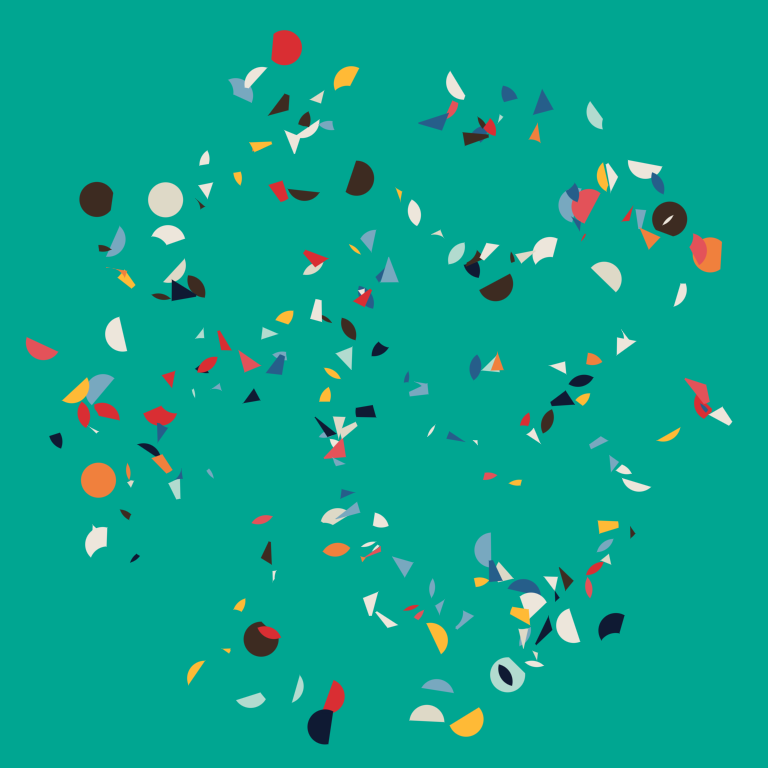
Reproduce this pattern procedurally as a WebGL 1 fragment shader.

```glsl
precision highp float;
// Paper confetti: discs cut into segments, lenses and shards, scattered on teal.
// Each piece is a distance function with hashed place, turn, cuts and colour;
// large pieces keep to the outside, small ones gather in loose clusters.

uniform vec2 u_resolution;

#define DISC_RADIUS 0.0228
#define DISCS 8.0
#define SEGMENTS 50.0
#define LENSES 70.0
#define PIECES 218
#define CLUSTER_SIZE 3.0
#define CLUSTER_SPREAD 0.075
#define SPREAD 0.46
#define BITE_SHARE 0.25
#define SEED 17.0
#define GOLDEN_ANGLE 2.39996
#define TAU 6.28319

// Four random values in 0..1 from one number
vec4 hash4(float n) {
  vec4 p = fract(vec4(n) * vec4(0.1031, 0.1030, 0.0973, 0.1099));
  p += dot(p, p.wzxy + 33.33);
  return fract((p.xxyz + p.yzzw) * p.zywx);
}

vec2 direction(float angle) {
  return vec2(cos(angle), sin(angle));
}

// Paper colour, weighted by how often it occurs
vec3 paperColour(float h) {
  if (h < 0.20) return vec3(0.93, 0.90, 0.86); // cream
  if (h < 0.28) return vec3(0.87, 0.85, 0.78); // beige
  if (h < 0.35) return vec3(0.70, 0.86, 0.81); // mint
  if (h < 0.45) return vec3(0.47, 0.66, 0.75); // steel blue
  if (h < 0.55) return vec3(0.24, 0.17, 0.13); // brown
  if (h < 0.62) return vec3(0.06, 0.10, 0.20); // navy
  if (h < 0.71) return vec3(0.15, 0.37, 0.54); // blue
  if (h < 0.81) return vec3(1.00, 0.73, 0.21); // yellow
  if (h < 0.86) return vec3(0.94, 0.50, 0.24); // orange
  if (h < 0.94) return vec3(0.85, 0.18, 0.20); // red
  return vec3(0.89, 0.32, 0.35);               // coral
}

// Centre of a piece relative to the middle of the canvas
vec2 pieceCentre(float i) {
  float small = DISCS + SEGMENTS;
  if (i < small) {
    float h = hash4(i + SEED).x;
    float inner = i < DISCS ? 0.76 : 0.30;
    return direction(i * GOLDEN_ANGLE + h) * SPREAD * mix(inner, 1.0, sqrt(h));
  }
  // Stride through the small pieces so each cluster mixes lenses and shards
  float clusters = floor((float(PIECES) - small) / CLUSTER_SIZE);
  float k = mod(i - small, clusters);
  float reach = sqrt(hash4(k + SEED * 31.0).y);
  vec2 jitter = hash4(i + SEED).xy - 0.5;
  return direction(k * GOLDEN_ANGLE) * SPREAD * 0.88 * reach
       + jitter * CLUSTER_SPREAD;
}

// Signed distance to piece i, in disc radii
float pieceDistance(vec2 p, float i) {
  vec4 h = hash4(i + SEED * 7.0);
  float d = length(p) - 1.0;

  if (i < DISCS) {
    // Whole disc, or one with a shallow cut
    return h.x < 0.5 ? d : max(d, p.y - mix(0.6, 0.9, h.y));
  }
  if (i < DISCS + SEGMENTS) {
    // Segment: one chord, sometimes a second slanting one
    d = max(d, p.y - mix(-0.65, 0.35, h.x));
    if (h.y < 0.35) d = max(d, dot(p, direction(h.z * 2.0 - 1.0)) - 0.35);
  } else if (i < DISCS + SEGMENTS + LENSES) {
    // Lens: overlap of two discs, sometimes with a clipped tip
    vec2 shift = vec2(0.0, mix(0.6, 0.95, h.x));
    d = max(length(p - shift), length(p + shift)) - 1.0;
    if (h.y < 0.4) d = max(d, dot(p, direction(h.z - 0.5)) - 0.15);
  } else {
    // Shard: three uneven cuts around the middle
    vec3 turn = vec3(0.0, 2.1, 4.2) + (h.xyz - 0.5) * 1.1;
    vec3 offset = mix(vec3(0.03), vec3(0.45), h.yzw);
    d = max(d, dot(p, direction(turn.x)) - offset.x);
    d = max(d, dot(p, direction(turn.y)) - offset.y);
    d = max(d, dot(p, direction(turn.z)) - offset.z);
  }
  // Round bite left by a neighbouring disc
  if (h.w < BITE_SHARE) d = max(d, 1.0 - length(p - vec2(1.1, 0.3)));
  return d;
}

void main() {
  float canvas = min(u_resolution.x, u_resolution.y);
  vec2 uv = (gl_FragCoord.xy - 0.5 * u_resolution) / canvas;
  float edge = 0.75 / (canvas * DISC_RADIUS);
  vec3 colour = vec3(0.0, 0.65, 0.57);

  for (int n = 0; n < PIECES; n++) {
    float i = float(n);
    vec2 p = (uv - pieceCentre(i)) / DISC_RADIUS;
    if (dot(p, p) > 1.5) continue;

    vec4 look = hash4(i + SEED * 53.0);
    vec2 axis = direction(look.x * TAU);
    p = vec2(dot(p, axis), dot(p, vec2(-axis.y, axis.x)));
    float cover = 1.0 - smoothstep(-edge, edge, pieceDistance(p, i));
    colour = mix(colour, paperColour(look.y), cover);
  }
  gl_FragColor = vec4(colour, 1.0);
}
```
